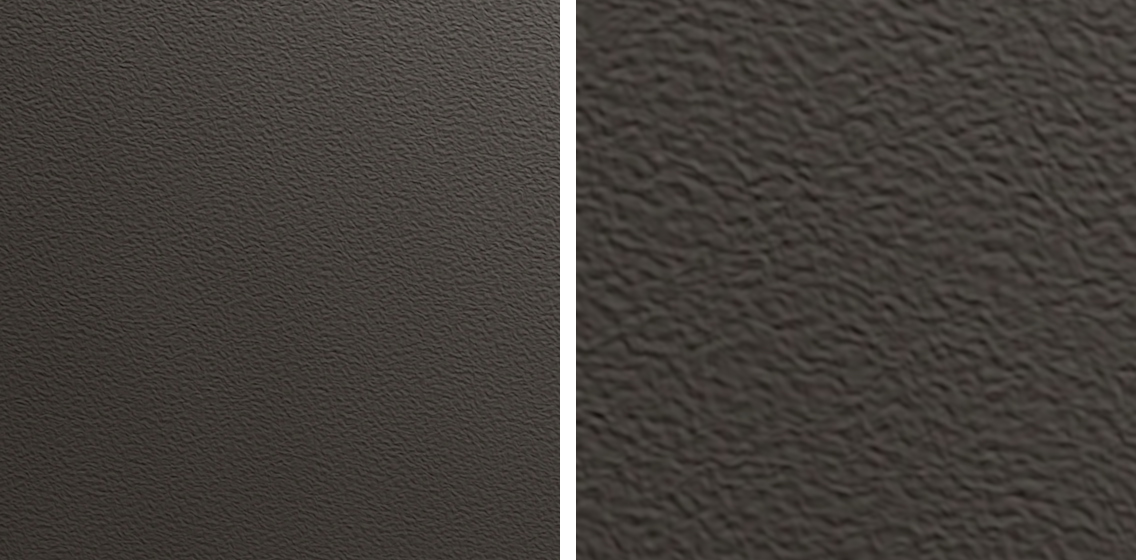
Left, the full canvas; right, a detail of the centre.
Reproduce this texture procedurally as a Shadertoy shader.

```glsl
// Dark brown fine-grained leather, lit softly from the upper right.

vec2 randomGradient(vec2 cell) {
    uvec2 k = uvec2(ivec2(cell) + 4096);
    uint h = k.x * 1597334677u ^ k.y * 3812015801u;
    h = (h ^ (h >> 15)) * 2246822519u;
    h ^= h >> 13;
    float angle = 6.28318 * float(h & 65535u) / 65536.0;
    return vec2(cos(angle), sin(angle));
}

float gradientNoise(vec2 p) {
    vec2 cell = floor(p), f = fract(p);
    vec2 blend = f * f * f * (f * (f * 6.0 - 15.0) + 10.0);
    vec2 right = vec2(1, 0), up = vec2(0, 1);
    float bottom = mix(dot(randomGradient(cell), f),
                       dot(randomGradient(cell + right), f - right), blend.x);
    float top = mix(dot(randomGradient(cell + up), f - up),
                    dot(randomGradient(cell + 1.0), f - 1.0), blend.x);
    return mix(bottom, top, blend.y);
}

// Height of the hide: short flattened pebbles that sink to the right.
float grainHeight(vec2 p) {
    // Bend the rows so that the grain direction wanders.
    p += 0.007 * vec2(gradientNoise(p * 13.0), gradientNoise(p * 13.0 + 40.0));
    p += 0.003 * vec2(gradientNoise(p * 60.0 + 9.0), gradientNoise(p * 60.0 + 70.0));
    vec2 q = vec2(p.x - 0.2 * p.y, p.y + 0.28 * p.x);
    float pebbles = gradientNoise(q * vec2(98, 148));
    float wrinkles = gradientNoise(q * vec2(165, 230) + 31.0);
    return pebbles + 0.45 * wrinkles;
}

void mainImage(out vec4 fragColor, in vec2 fragCoord) {
    vec2 uv = fragCoord / iResolution.xy;
    vec2 p = fragCoord / iResolution.y;

    // Broad light falling off towards the lower left.
    float light = 0.218 + 0.032 * uv.x + 0.04 * uv.y * uv.y + 0.052 * uv.x * uv.y;
    light += 0.008 * gradientNoise(p * 5.0);

    // Relief: slopes facing the light brighten, creases darken.
    vec2 toLight = vec2(0.0010, 0.0028);
    float slope = grainHeight(p - 0.5 * toLight) - grainHeight(p + 0.5 * toLight);
    float relief = 0.46 * slope - 0.08 * slope * slope;
    light *= 1.0 + relief * (0.85 + 0.35 * uv.y);

    // Warm brown with faint reddish and greenish flecks.
    vec3 leather = vec3(light, light - 0.02, light - 0.038);
    leather += vec3(0.010, -0.006, 0.002) * gradientNoise(p * 75.0 + 17.0);
    fragColor = vec4(leather, 1.0);
}
```
